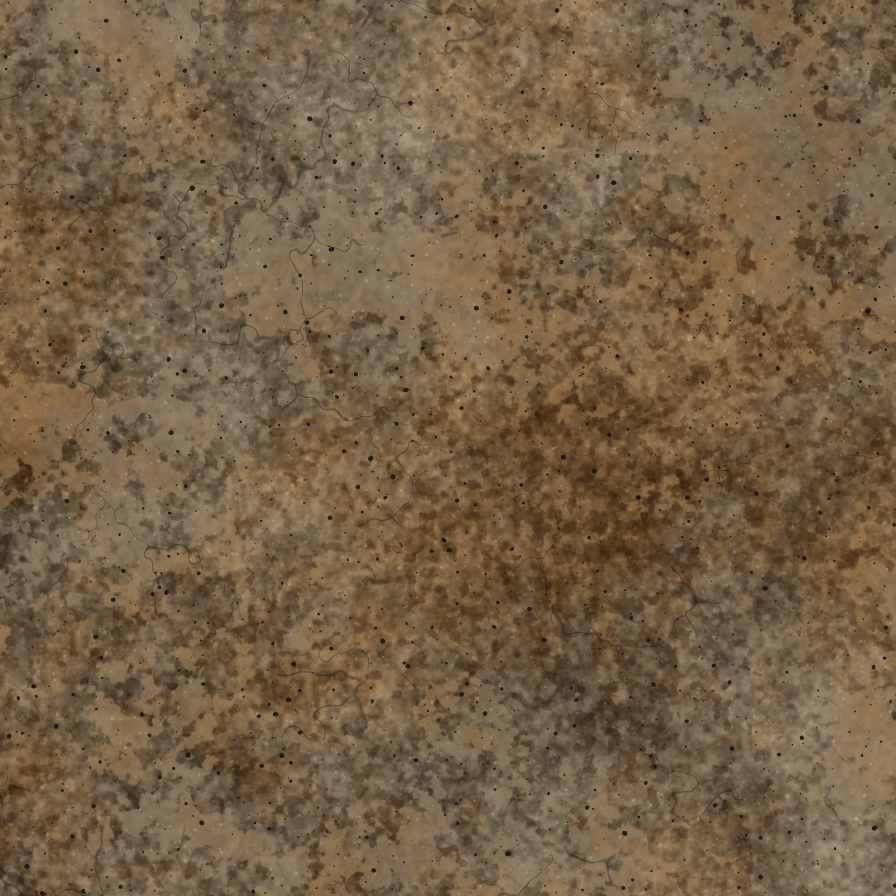
Write a Shadertoy shader that draws this texture.

```glsl
#define CLOUD_SCALE 4.5
#define MOTTLE_SCALE 26.0
#define GRAIN_SCALE 125.0
#define CLOUD_CONTRAST 0.75
#define MOTTLE_CONTRAST 0.75
#define GRAIN_CONTRAST 1.15
#define PATCH_STRENGTH 0.65
#define PIT_SCALE 44.0
#define PIT_SHARE 0.36
#define CRACK_SCALE 8.0
#define HUE_SHIFT 0.22

const vec3 DARK_EARTH = vec3(0.325, 0.250, 0.165);
const vec3 LIGHT_EARTH = vec3(0.630, 0.540, 0.415);
const vec3 TAN_PATCH = vec3(0.585, 0.480, 0.350);
const vec3 PIT_BLACK = vec3(0.090, 0.075, 0.055);
const vec3 RUST_TINT = vec3(0.10, -0.02, -0.12);

vec2 hash2(vec2 p) {
    vec3 q = fract(vec3(p.xyx) * vec3(0.1031, 0.1030, 0.0973));
    q += dot(q, q.yzx + 33.33);
    return fract((q.xx + q.yz) * q.zy);
}

float valueNoise(vec2 p) {
    vec2 i = floor(p), f = fract(p);
    f = f * f * (3.0 - 2.0 * f);
    float low = mix(hash2(i).x, hash2(i + vec2(1, 0)).x, f.x);
    float high = mix(hash2(i + vec2(0, 1)).x, hash2(i + vec2(1, 1)).x, f.x);
    return mix(low, high, f.y);
}

// Layered noise, centred on zero
float fbm(vec2 p, int octaves) {
    float sum = 0.0, gain = 0.5;
    for (int i = 0; i < octaves; i++) {
        sum += gain * (valueNoise(p) - 0.5);
        p = mat2(1.6, 1.2, -1.2, 1.6) * p + 17.3;
        gain *= 0.5;
    }
    return sum;
}

// Nearest distance, second distance, and two random values of the nearest cell
vec4 cellular(vec2 p) {
    vec2 base = floor(p), id = base;
    float d1 = 8.0, d2 = 8.0;
    for (int y = -1; y <= 1; y++)
    for (int x = -1; x <= 1; x++) {
        vec2 cell = base + vec2(x, y);
        float d = length(cell + hash2(cell + 5.0) - p);
        if (d < d1) { d2 = d1; d1 = d; id = cell; }
        else d2 = min(d2, d);
    }
    return vec4(d1, d2, hash2(id + 71.0));
}

// Scattered round spots; the radii are fractions of a cell
float spots(vec2 p, float share, float minRadius, float maxRadius, float blur) {
    vec4 c = cellular(p);
    float radius = mix(minRadius, maxRadius, c.w * c.w);
    return step(c.z, share) * (1.0 - smoothstep(radius - blur, radius + blur, c.x));
}

void mainImage(out vec4 fragColor, in vec2 fragCoord) {
    vec2 uv = fragCoord / iResolution.y;
    float pixel = 1.0 / iResolution.y;

    // Broad stains, mottling and fine grain
    float clouds = fbm(uv * CLOUD_SCALE + 3.0, 5);
    float mottle = fbm(uv * MOTTLE_SCALE + 41.0, 4);
    float grain = fbm(uv * GRAIN_SCALE + 9.0, 3);
    float tone = 0.47 + CLOUD_CONTRAST * clouds + MOTTLE_CONTRAST * mottle
               + GRAIN_CONTRAST * grain;
    vec3 color = mix(DARK_EARTH, LIGHT_EARTH, clamp(tone, -0.2, 1.15));

    // Worn flat patches with crumbled edges
    float wear = fbm(uv * 6.0 + 60.0, 4) + 0.55 * fbm(uv * 48.0 + 23.0, 4) + 0.25 * grain;
    float worn = smoothstep(0.09, 0.15, wear);
    color = mix(color, TAN_PATCH + 0.10 * clouds, PATCH_STRENGTH * worn);

    // Rusty and olive-grey drift
    float hue = fbm(uv * 5.0 + 87.0, 4) + 0.5 * fbm(uv * 34.0 + 12.0, 3);
    color += HUE_SHIFT * RUST_TINT * clamp(hue * 6.0, -1.2, 1.2);

    // Brown flecks gathered in the rougher ground
    float fleck = smoothstep(0.08, 0.20, fbm(uv * 85.0 + 31.0, 3) - 0.4 * clouds);
    color *= 1.0 - vec3(0.20, 0.25, 0.30) * fleck * (1.0 - 0.7 * worn);

    // Broken hairline cracks
    vec2 warp = vec2(fbm(uv * 22.0, 3), fbm(uv * 22.0 + 50.0, 3));
    vec4 plates = cellular(uv * CRACK_SCALE + 0.9 * warp);
    float crack = 1.0 - smoothstep(0.0, 0.025 + CRACK_SCALE * pixel, plates.y - plates.x);
    crack *= smoothstep(0.02, 0.14, fbm(uv * 9.0 + 70.0, 3));
    color *= 1.0 - 0.30 * crack;

    // Pale grit
    float grit = spots(uv * 130.0, 0.14, 0.10, 0.28, 130.0 * pixel * 0.6);
    color += 0.09 * grit;

    // Dark pits, large and small, with ragged rims
    vec2 ragged = uv + 0.004 * vec2(grain, mottle);
    float pits = spots(ragged * PIT_SCALE, PIT_SHARE, 0.035, 0.125, PIT_SCALE * pixel * 0.6);
    float pinholes = spots(ragged * 85.0 + 19.0, 0.18, 0.05, 0.13, 85.0 * pixel * 0.6);
    color = mix(color, PIT_BLACK, max(0.9 * pits, 0.65 * pinholes));

    fragColor = vec4(clamp(color, 0.0, 1.0), 1.0);
}
```
